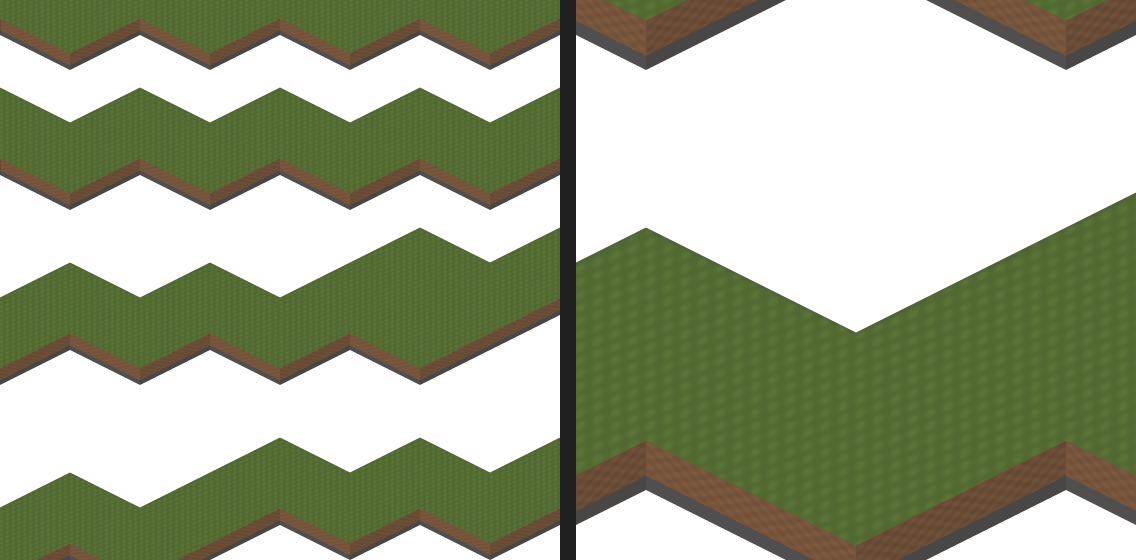
Left: the whole. Right: its middle third, enlarged.
Give the GLSL for this pattern, as a Shadertoy shader.

```glsl
// Isometric grass terraces: four zigzag strips on white, each with a soil and stone cliff.
// Every edge is a triangle wave that changes sign at a turning column; the strips are
// layered by vertical distance, and layered sines give the grass and soil their grain.

#define GRID vec2(8.0, 16.0)   // half tiles across and down the canvas
#define STRIPS 4
#define STRIP_STEP 4.0         // spacing between strips, in half tiles
#define GRASS_DEPTH 2.03       // vertical extent of the lawn
#define CLIFF_BASE 2.5         // lower end of the cliff, from the lawn's top edge
#define STONE_DEPTH 0.135
#define GRAIN vec2(12.0, 8.0)  // grain repeats per half tile
#define GRASS vec3(0.33, 0.425, 0.20)
#define SOIL vec3(0.44, 0.315, 0.222)
#define STONE vec3(0.30, 0.29, 0.29)
#define BACKGROUND vec3(1.0)

const float TAU = 6.2831853;

// Zigzag height at column x; the wave flips from valley to peak at the turn
float zigzag(float x, float turn) {
    float wave = abs(mod(x, 2.0) - 1.0);
    return x < turn ? wave : -wave;
}

// Antialiased coverage of the region where d is positive
float cover(float d, float pixel) {
    return smoothstep(-0.65 * pixel, 0.65 * pixel, d);
}

// Staggered tufts in narrow columns
vec3 grassColor(vec2 p) {
    vec2 q = p * GRAIN;
    float columns = sin(TAU * q.x);
    float tufts = sin(TAU * (q.y + 0.5 * q.x)) * (0.6 + 0.4 * columns);
    return GRASS * (1.0 + 0.035 * columns + 0.045 * tufts);
}

// Small clods that follow the slope of a cliff; right-hand faces are darker
vec3 soilColor(float x, float depth, float facing) {
    vec2 q = vec2(x, depth) * GRAIN;
    float clods = sin(TAU * q.x) * sin(TAU * 1.2 * q.y);
    return SOIL * (1.0 + 0.055 * facing + 0.06 * clods);
}

void mainImage(out vec4 fragColor, in vec2 fragCoord) {
    vec2 uv = fragCoord / iResolution.xy;
    vec2 p = vec2(uv.x, 1.0 - uv.y) * GRID;
    float pixel = GRID.y / iResolution.y;
    vec3 color = BACKGROUND;

    for (int i = 0; i < STRIPS; i++) {
        // The last strip sits lower; the last two turn partway across
        float base = STRIP_STEP * float(i) - 0.5 + (i == 3 ? 2.0 : 0.0);
        float topTurn = i == 2 ? 5.0 : (i == 3 ? 3.0 : 0.0);
        float lowTurn = i == 2 ? 7.0 : topTurn;

        float below = p.y - base - zigzag(p.x, topTurn);
        float depth = p.y - base - zigzag(p.x, lowTurn);
        float slope = zigzag(p.x + 0.01, lowTurn) - zigzag(p.x - 0.01, lowTurn);
        float facing = slope > 0.0 ? 1.0 : -1.0;

        // Cliff, then lawn with a fine shaded rim
        vec3 soil = soilColor(p.x, depth - GRASS_DEPTH, facing);
        float stone = cover(depth - CLIFF_BASE + STONE_DEPTH, pixel);
        vec3 cliff = mix(soil, STONE * (1.0 + 0.05 * facing), stone);
        float rim = 1.0 - smoothstep(0.0, 0.05, below);
        vec3 lawn = mix(grassColor(p), STONE, 0.35 * rim);
        vec3 strip = mix(lawn, cliff, cover(depth - GRASS_DEPTH, pixel));

        float mask = cover(below, pixel) * cover(CLIFF_BASE - depth, pixel);
        color = mix(color, strip, mask);
    }
    fragColor = vec4(color, 1.0);
}
```
